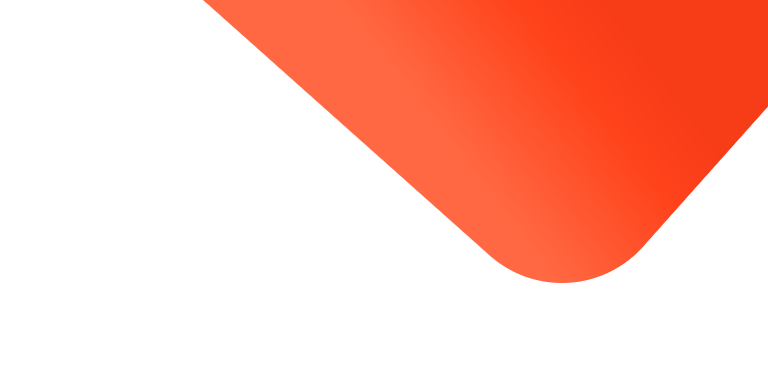
Reproduce this background procedurally as a Shadertoy shader.

```glsl
// Tilted orange panel with one rounded corner and a diagonal gradient on white.

const vec3 WHITE  = vec3(1.0);
const vec3 CORAL  = vec3(1.0, 0.408, 0.259);
const vec3 ORANGE = vec3(1.0, 0.259, 0.102);
const vec3 RED    = vec3(0.969, 0.235, 0.094);

// Signed distance to a tilted quarter plane whose corner is an arc.
float roundedCorner(vec2 p, vec2 arcCenter, float radius, float tilt) {
    vec2 leftOut  = -vec2(sin(tilt), cos(tilt));
    vec2 rightOut = vec2(cos(tilt), -sin(tilt));
    vec2 offset = p - arcCenter;
    vec2 q = vec2(dot(offset, leftOut), dot(offset, rightOut));
    return length(max(q, 0.0)) + min(max(q.x, q.y), 0.0) - radius;
}

// Three colour ramp; stops holds the positions of the colours.
vec3 ramp(float t, vec3 stops, vec3 first, vec3 second, vec3 third) {
    float toSecond = clamp((t - stops.x) / (stops.y - stops.x), 0.0, 1.0);
    float toThird  = clamp((t - stops.y) / (stops.z - stops.y), 0.0, 1.0);
    return mix(mix(first, second, toSecond), third, toThird);
}

void mainImage(out vec4 fragColor, in vec2 fragCoord) {
    // Canvas height is one unit.
    vec2 p = fragCoord / iResolution.y;
    float pixel = 1.0 / iResolution.y;

    // Panel shape
    float dist = roundedCorner(p, vec2(1.4635, 0.546), 0.283, 0.728);
    float coverage = clamp(0.5 - dist / pixel, 0.0, 1.0);

    // Diagonal shading, measured from the upper left of the canvas
    float along = dot(p - vec2(0.0, 1.0), vec2(0.793, 0.61));
    vec3 panel = ramp(along, vec3(0.703, 1.073, 1.25), CORAL, ORANGE, RED);

    fragColor = vec4(mix(WHITE, panel, coverage), 1.0);
}
```
